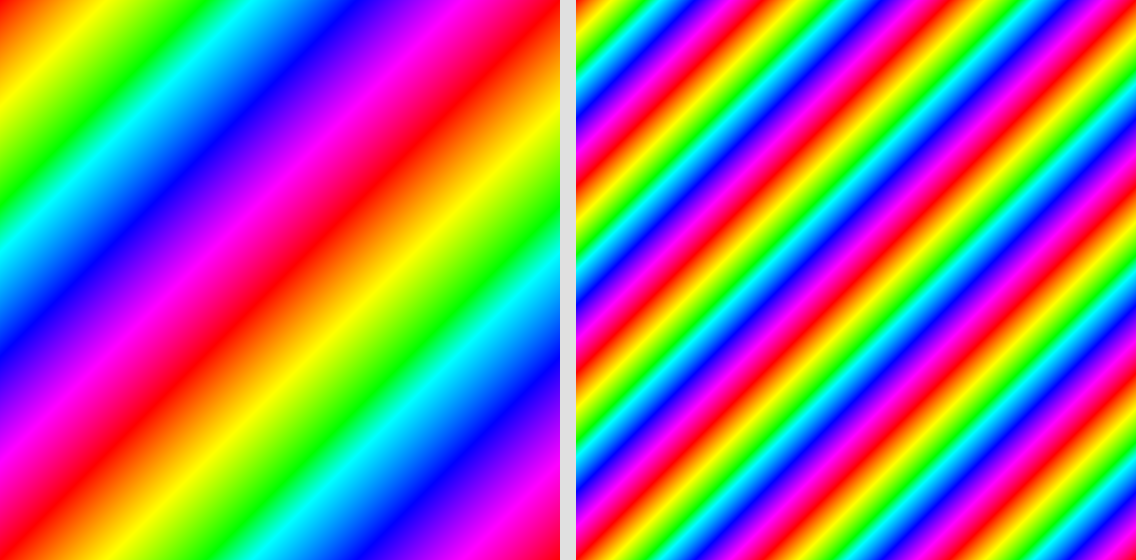
Left: one tile. Right: repeated 3 by 3.
A Shadertoy shader for this background:

```glsl
// Diagonal rainbow: one full hue cycle across and one down, rising to the right.
// The phase x - y wraps with fract, so every edge continues the opposite one;
// each colour channel is a pair of linear ramps between unevenly spaced hues.

#define REPEATS 1.0         // whole hue cycles across and down
#define YELLOW_AT 0.190     // phase of each pure hue; red sits at 0 and 1
#define GREEN_AT 0.368
#define CYAN_AT 0.450
#define BLUE_AT 0.637
#define MAGENTA_AT 0.826
#define SECONDARY_WIDTH 0.15 // broadens yellow, cyan and magenta

// Linear 0..1 ramp from one phase to another
float ramp(float from, float to, float phase) {
    return clamp((phase - from) / (to - from), 0.0, 1.0);
}

// Colour of the hue cycle at a phase in 0..1
vec3 rainbow(float phase) {
    float red = 1.0 - ramp(YELLOW_AT, GREEN_AT, phase)
              + ramp(BLUE_AT, MAGENTA_AT, phase);
    float green = ramp(0.0, YELLOW_AT, phase)
                - ramp(CYAN_AT, BLUE_AT, phase);
    float blue = ramp(GREEN_AT, CYAN_AT, phase)
               - ramp(MAGENTA_AT, 1.0, phase);
    vec3 color = vec3(red, green, blue);

    // Ease towards full channels: wide secondaries, crisp primaries
    return color + SECONDARY_WIDTH * color * (1.0 - color);
}

void mainImage(out vec4 fragColor, in vec2 fragCoord) {
    vec2 uv = fragCoord / iResolution.xy;
    float phase = fract(REPEATS * (uv.x - uv.y));
    fragColor = vec4(rainbow(phase), 1.0);
}
```
